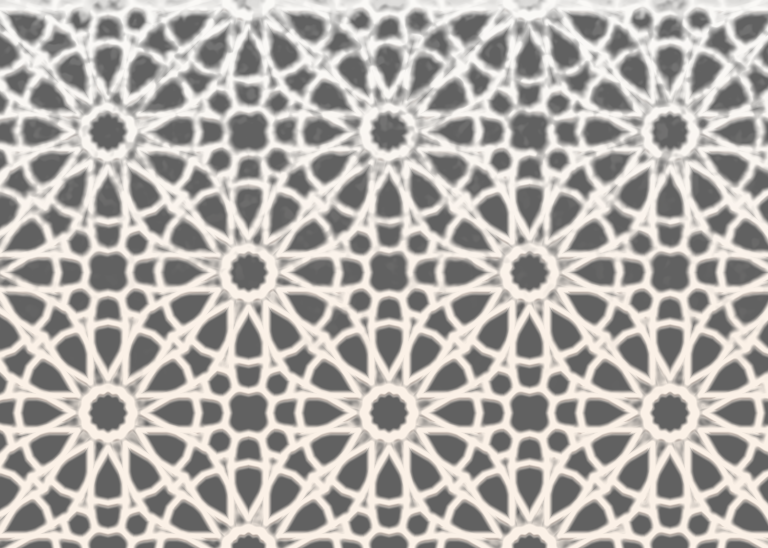
A WebGL 2 fragment shader for this pattern:

```glsl
#version 300 es
precision highp float;
// Pierced lattice screen of twelve-petal rosettes on a checkerboard, with
// hexagon clusters between them. Mirror folds reduce the plane to one triangle,
// where straps are drawn as segment distances; noise smears the upper part.
#define HALF_PERIODS 5.466             // half repeats across the canvas
#define ORIGIN vec2(0.769, 0.961)      // first rosette, in half repeats
#define STRAP 0.029                    // half width of a strap
#define ROUNDING 0.028                 // softening of strap junctions
#define EDGE 0.019                     // softness of strap edges
#define WEAR 0.9                       // strength of the smears
#define HEX_CENTRE 0.203
#define HEX_APOTHEM 0.102
#define HOLE_GREY vec3(0.38, 0.38, 0.38)
#define CREAM vec3(0.985, 0.945, 0.905)
#define CHALK vec3(0.98, 0.975, 0.965)
#define LIP_BROWN vec3(0.50, 0.43, 0.40)

uniform vec2 u_resolution;
out vec4 fragColor;

const float PI = 3.14159265;

vec2 hashGradient(vec2 cell) {
  vec3 h = fract(vec3(cell.xyx) * vec3(0.1031, 0.1030, 0.0973));
  h += dot(h, h.yzx + 33.33);
  float angle = 2.0 * PI * fract((h.x + h.y) * h.z);
  return vec2(cos(angle), sin(angle));
}

float gradientNoise(vec2 p) {
  vec2 i = floor(p), f = fract(p);
  vec2 w = f * f * f * (f * (f * 6.0 - 15.0) + 10.0);
  vec2 e = vec2(1.0, 0.0);
  float low = mix(dot(hashGradient(i), f),
                  dot(hashGradient(i + e), f - e), w.x);
  float high = mix(dot(hashGradient(i + e.yx), f - e.yx),
                   dot(hashGradient(i + 1.0), f - 1.0), w.x);
  return mix(low, high, w.y);
}

float segment(vec2 p, vec2 a, vec2 b) {
  vec2 ab = b - a;
  return length(p - a - ab * clamp(dot(p - a, ab) / dot(ab, ab), 0.0, 1.0));
}

float smoothMin(float a, float b) {
  float h = max(ROUNDING - abs(a - b), 0.0) / ROUNDING;
  return min(a, b) - 0.25 * h * h * ROUNDING;
}

// Fold into the triangle: rosette (0,0), cluster (1,0), midpoint (.5,.5).
vec2 foldPlane(vec2 p) {
  vec2 q = abs(mod(p + 1.0, 2.0) - 1.0);
  if (q.x + q.y > 1.0) q = 1.0 - q.yx;
  return q.y > q.x ? q.yx : q;
}

// Fold around the rosette: x along a petal, y up to the gap between petals.
vec2 foldPetal(vec2 q) {
  float sector = PI / 6.0;
  float a = atan(q.y, q.x + 1e-6);
  a = abs(a - sector * floor(a / sector + 0.5));
  return length(q) * vec2(cos(a), sin(a));
}

// Signed distance: negative on the straps, positive in the holes.
float lattice(vec2 p) {
  vec2 q = foldPlane(p), s = foldPetal(q);
  // Rosette: petal tip, petal side, petal end, collar round the centre
  vec2 shoulder = vec2(0.461, 0.1235);
  float d = segment(s, vec2(0.247, 0.0), shoulder);
  d = smoothMin(d, segment(s, shoulder, vec2(0.717, 0.1235)));
  d = smoothMin(d, segment(s, vec2(0.644, 0.0), vec2(0.619, 0.1235)));
  float starEdge = 0.006 * cos(12.0 * atan(s.y, s.x + 1e-6));
  d = smoothMin(d, abs(length(s) - 0.172 - starEdge) - 0.0145);
  // Cluster: hexagon on the diagonal, side of the central opening
  vec2 c = vec2(1.0 - q.x, q.y);
  vec2 h = abs(vec2(c.x + c.y - 2.0 * HEX_CENTRE, c.x - c.y)) * 0.7071;
  d = smoothMin(d, abs(max(h.x, 0.5 * h.x + 0.866 * h.y) - HEX_APOTHEM));
  d = smoothMin(d, segment(c, vec2(0.152, 0.0), vec2(0.1735, 0.093)));
  // Bar where two rosettes meet
  d = smoothMin(d, segment(q, vec2(0.5), vec2(0.544, 0.456)));
  return d - STRAP;
}

void main() {
  vec2 p = gl_FragCoord.xy / u_resolution.x * HALF_PERIODS - ORIGIN;
  float height = gl_FragCoord.y / u_resolution.y;
  float pixel = HALF_PERIODS / u_resolution.x;
  float coarse = gradientNoise(p * 2.3 + 4.0);
  float fine = gradientNoise(p * 9.0) + 0.5 * gradientNoise(p * 19.0 + 7.0);
  float wear = WEAR * smoothstep(0.3, 0.95, height + 0.35 * coarse);

  // Openings, with blurred and wandering edges where worn
  float d = lattice(p) + 0.028 * wear * fine;
  float soft = max(EDGE * (1.0 + 0.7 * wear), pixel);
  float hole = smoothstep(-soft, soft, d);

  // Shallow pits in the narrow gaps between petals
  vec2 s = foldPetal(foldPlane(p));
  float r = length(s), gap = abs(0.9659 * s.y - 0.2588 * s.x);
  float pit = (1.0 - smoothstep(0.028, 0.042, gap))
            * smoothstep(0.19, 0.22, r) * (1.0 - smoothstep(0.70, 0.73, r));
  hole *= 1.0 - pit * clamp(0.38 - 0.8 * fine, 0.0, 0.8);

  // Grey smears on the straps and pale haze along the top
  float smear = wear * smoothstep(0.08, 0.5, fine);
  hole = mix(hole, 0.55, 0.75 * smear * (1.0 - 0.6 * hole));
  hole *= 1.0 - 0.8 * smoothstep(0.965, 1.0, height + 0.03 * fine);

  // Strap colour, with a thin brown lip above each opening
  vec3 strap = mix(CREAM, CHALK, smoothstep(0.3, 1.0, height));
  float lip = smoothstep(0.0, 0.02, lattice(p - vec2(0.0, 0.025)))
            * (1.0 - smoothstep(-0.012, 0.006, d));
  strap = mix(strap, LIP_BROWN, 0.5 * lip * (1.0 - 0.7 * wear));
  fragColor = vec4(mix(strap, HOLE_GREY, hole), 1.0);
}
```
